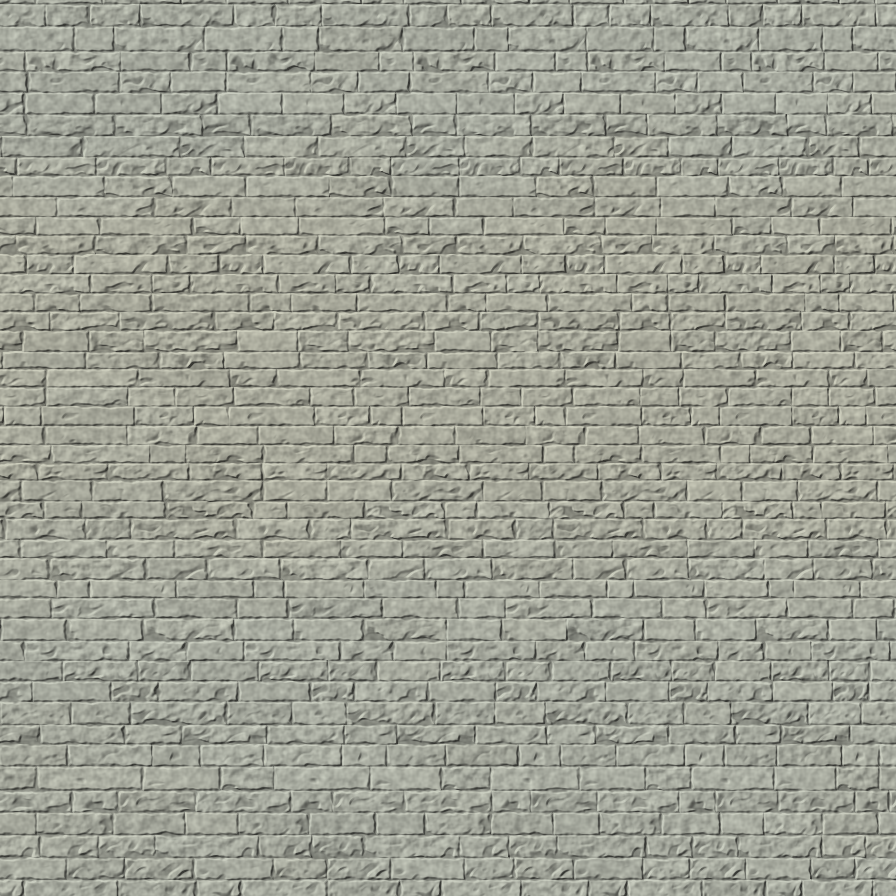
This texture is drawn by a WebGL 2 fragment shader. Its source:

```glsl
#version 300 es
precision highp float;

uniform vec2 u_resolution;
out vec4 fragColor;

struct Brick {
  vec2 id;
  float left, right, bottom, top; // distances to the joints, in canvas units
};

float hash(vec2 p) {
  vec3 q = fract(p.xyx * 0.1031);
  q += dot(q, q.yzx + 33.33);
  return fract((q.x + q.y) * q.z);
}

float cornerSlope(vec2 cell, vec2 offset) {
  float angle = 6.2832 * hash(cell + 17.0);
  return dot(vec2(cos(angle), sin(angle)), offset);
}

float gradientNoise(vec2 p) {
  vec2 i = floor(p), f = p - i;
  vec2 w = f * f * f * (f * (f * 6.0 - 15.0) + 10.0);
  vec2 e = vec2(1.0, 0.0);
  float low = mix(cornerSlope(i, f), cornerSlope(i + e, f - e), w.x);
  float high = mix(cornerSlope(i + e.yx, f - e.yx), cornerSlope(i + 1.0, f - 1.0), w.x);
  return mix(low, high, w.y);
}

float courseEdge(float row) {
  return row + 0.16 * (hash(vec2(row, 71.0)) - 0.5);
}

// Joint spacing recurs every three bricks
float jointEdge(float column, float row) {
  return column + 0.65 * (hash(vec2(mod(column, 3.0), row + 5.0)) - 0.5);
}

Brick findBrick(vec2 p) {
  // 44 courses, thinner just above mid-height
  float v = 44.0 * p.y - 0.64 * sin(6.2832 * (p.y - 0.06)) + 1.0;
  float row = floor(v);
  row += step(courseEdge(row + 1.0), v) - step(v, courseEdge(row));

  // About 14 bricks per course, shorter toward the right
  float u = (12.0 * p.x + 2.4 * p.x * p.x) * mix(0.87, 1.13, hash(vec2(row, 13.0)))
          + 0.5 * mod(row, 2.0) + 0.8 * hash(vec2(row, 31.0)) + 3.0;
  float column = floor(u);
  column += step(jointEdge(column + 1.0, row), u) - step(u, jointEdge(column, row));

  return Brick(vec2(column, row),
    (u - jointEdge(column, row)) / 14.4,
    (jointEdge(column + 1.0, row) - u) / 14.4,
    (v - courseEdge(row)) / 44.0,
    (courseEdge(row + 1.0) - v) / 44.0);
}

// x: relief height, y: coverage of the brick face over the joint
vec2 surface(vec2 p) {
  Brick b = findBrick(p);
  vec2 kind = vec2(mod(b.id.x, 3.0), b.id.y);
  float rough = hash(kind + 43.0);
  vec2 local = vec2(b.left, b.bottom);
  vec2 shift = kind * 3.7;
  vec2 slanted = vec2(0.8 * local.x + 0.6 * local.y, 0.8 * local.y - 0.6 * local.x);

  // Split edges, broken mostly along the lower right
  float split = gradientNoise(local * vec2(42.0, 55.0) + shift);
  float chip = 0.013 * rough * max(0.0, split);
  float inset = min(min(b.left, b.right - 0.6 * chip), min(b.bottom - chip, b.top));
  inset += 0.0016 * gradientNoise(p * 160.0);
  inset += 0.0006 + 0.0026 * gradientNoise(p * vec2(45.0, 55.0));
  float face = smoothstep(0.0, 0.0030, inset);

  // Ragged hollows in the lower part of rough bricks
  float hollow = gradientNoise(slanted * vec2(60.0, 105.0) + shift);
  float broken = smoothstep(-0.1, 0.2, split + 0.5 * (rough - 0.6));
  broken *= 1.0 - smoothstep(0.008, 0.020, b.bottom);
  face *= 1.0 - 0.85 * broken * smoothstep(0.0, 0.25, hollow);

  float relief = 0.7 * gradientNoise(slanted * vec2(50.0, 75.0) + shift)
               + 0.55 * gradientNoise(local * vec2(110.0, 125.0) + shift)
               + 0.15 * gradientNoise(p * 230.0);
  return vec2(face * (0.8 + (0.35 + rough) * relief), face);
}

void main() {
  vec2 p = gl_FragCoord.xy / u_resolution;
  vec2 here = surface(p);

  // Light from the upper left: soft highlights, deep shadows
  float slope = here.x - surface(p + vec2(-0.0018, 0.0015)).x;
  float light = slope < 0.0 ? 0.40 * slope : 0.20 * slope;

  // Stone tone: per brick, with fine grain
  vec2 id = findBrick(p).id;
  float tone = 0.667 + 0.04 * (hash(id + 9.0) - 0.5);
  tone += 0.08 * gradientNoise(p * 200.0) + 0.10 * gradientNoise(p * 90.0);
  tone += light - 0.13 * (1.0 - here.y);
  tone = clamp(tone, 0.22, 0.8);

  // Slightly warmer across the middle, cooler above and below
  float warmth = smoothstep(0.25, 0.5, p.y) * (1.0 - smoothstep(0.7, 0.9, p.y));
  warmth += 0.4 * gradientNoise(p * 5.0) + 0.3 * (hash(id + 80.0) - 0.5);
  vec3 coolStone = vec3(0.980, 1.0, 0.934);
  vec3 warmStone = vec3(0.996, 1.0, 0.916);
  fragColor = vec4(tone * mix(coolStone, warmStone, clamp(warmth, 0.0, 1.0)), 1.0);
}
```
